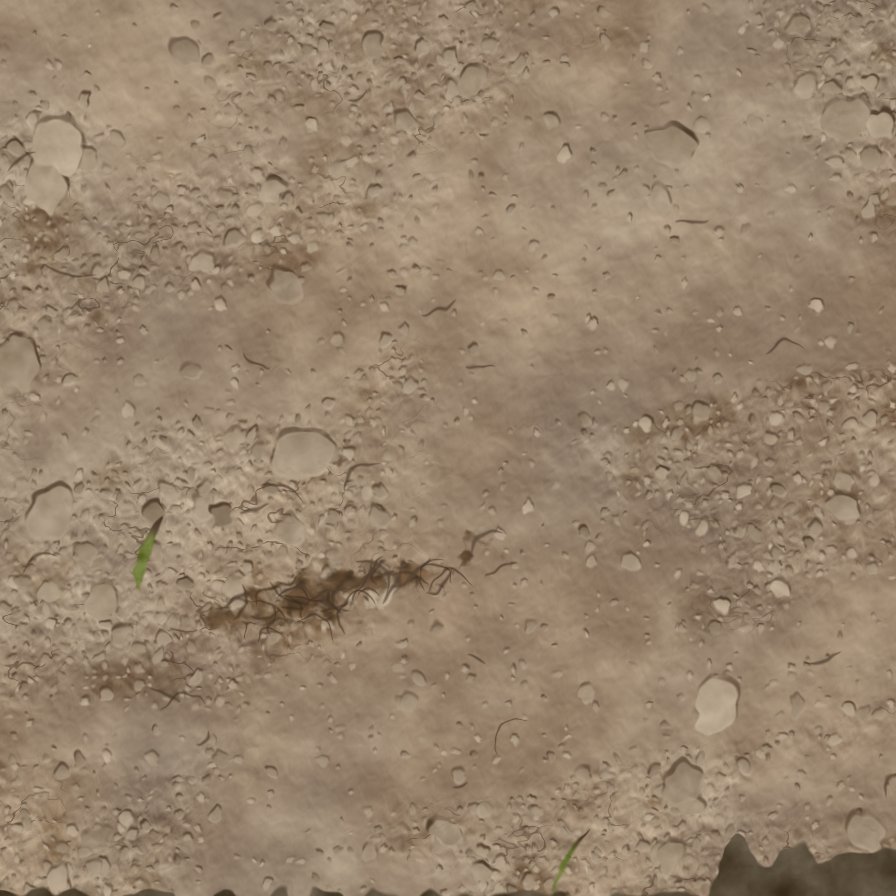
This texture is drawn by a WebGL 2 fragment shader. Its source:

```glsl
#version 300 es
precision highp float;
// Dry sandy ground with bands of gravel, half-buried stones, twigs and leaves.
// Layered noise tints the soil; jittered cells scatter ragged stones lit from
// below, each with a dark crescent on its upper rim; bent strokes form litter.
#define SOIL_DARK vec3(0.540, 0.458, 0.378)
#define SOIL_LIGHT vec3(0.690, 0.612, 0.518)
#define STONE_TONE vec3(0.700, 0.628, 0.538)
#define SHADOW_TONE vec3(0.290, 0.215, 0.150)
#define TWIG_TONE vec3(0.215, 0.150, 0.090)
#define LEAF_TONE vec3(0.315, 0.268, 0.200)
#define BLADE_TONE vec3(0.390, 0.450, 0.170)
#define BAND_TILT 0.24
#define SOFTNESS 0.0020
#define RAGGEDNESS 0.0060
#define GRIT_CONTRAST 0.34
#define LITTER_CENTRE vec2(0.385, 0.342)
uniform vec2 u_resolution;
out vec4 fragColor;

vec2 hash2(vec2 p) {
  vec3 q = fract(p.xyx * vec3(0.1031, 0.1030, 0.0973));
  q += dot(q, q.yzx + 33.33);
  return fract((q.xx + q.yz) * q.zy);
}
float noise(vec2 p) {
  vec2 cell = floor(p), f = fract(p);
  f = f * f * (3.0 - 2.0 * f);
  float low = mix(hash2(cell).x, hash2(cell + vec2(1, 0)).x, f.x);
  return mix(low, mix(hash2(cell + vec2(0, 1)).x, hash2(cell + 1.0).x, f.x), f.y);
}
float fbm(vec2 p) {
  float sum = 0.0, weight = 0.533;
  for (int i = 0; i < 4; i++, weight *= 0.5) {
    sum += weight * noise(p);
    p = mat2(1.6, 1.2, -1.2, 1.6) * p + 7.3;
  }
  return sum;
}
vec2 turn(vec2 p, float angle) {
  float c = cos(angle), s = sin(angle);
  return vec2(c * p.x + s * p.y, c * p.y - s * p.x);
}
float gravelAmount(vec2 p) {
  return smoothstep(0.34, 0.58, fbm(turn(p, BAND_TILT) * vec2(3.5, 8.0) + 4.7));
}
float fill(float d) { return 1.0 - smoothstep(-SOFTNESS, SOFTNESS, d); }

// Signed distance to an uneven pebble outline
float pebble(vec2 d, float radius, float angle, float seed) {
  vec2 q = turn(d, angle) * vec2(0.9, 1.12);
  vec2 dir = q / max(length(q), 1e-5);
  return length(q) - radius * (0.78 + 0.44 * noise(dir * 1.5 + seed * 50.0 + 9.0));
}
// One size of stones: broken shadow crescent first, then the lit face
void scatterStones(inout vec3 col, vec2 p, float cells, float chance, float gravelBias, float seed) {
  vec2 home = floor(p * cells);
  float wear = noise(p * 65.0 + seed), grain = fbm(p * 60.0 + seed) - 0.5;
  for (int k = 0; k < 9; k++) {
    vec2 id = home + vec2(k % 3, k / 3) - 1.0;
    vec2 place = hash2(id + seed), kind = hash2(id + seed + 71.7), look = hash2(id + seed + 139.1);
    vec2 centre = (id + 0.2 + 0.6 * place) / cells, d = p - centre;
    float radius = mix(0.17, 0.37, kind.y * kind.y) / cells, angle = 6.28 * look.y;
    if (kind.x > chance || length(d) > 2.0 * radius + 0.01) continue;
    if (kind.x > chance * mix(1.0, gravelAmount(centre), gravelBias)) continue;
    vec2 shadowShift = vec2(look.x - 0.5, 1.0) * min(0.26 * radius + 0.0012, 0.0055);
    float face = fill(pebble(d, radius, angle, look.x));
    float shade = fill(pebble(d - shadowShift, radius * 1.03, angle, look.x));
    col = mix(col, SHADOW_TONE, shade * (0.3 + 0.65 * look.y) * smoothstep(-0.1, 0.6, wear));
    vec3 tone = STONE_TONE + 0.10 * (place.x - 0.6) + 0.16 * grain;
    col = mix(col, tone - 0.05 * smoothstep(-0.2, 1.0, d.y / radius), face * (0.65 + 0.35 * look.x));
  }
}
// Bent, tapered stroke
float stroke(vec2 d, float angle, float halfLength, float width, float bend) {
  vec2 q = turn(d, angle);
  float along = q.x / halfLength;
  q.y += bend * halfLength * along * along;
  return max(abs(q.y) - width * sqrt(max(1.0 - along * along, 0.0)), abs(q.x) - halfLength);
}
void addLitter(inout vec3 col, vec2 p) {
  // Ragged soil stain and tangled twigs
  vec2 q = turn(p - LITTER_CENTRE, BAND_TILT);
  float stain = 1.0 - length(q / vec2(0.14, 0.034)) + 2.4 * (fbm(p * 42.0) - 0.5);
  vec3 earth = TWIG_TONE + vec3(0.26, 0.21, 0.15) * noise(p * 95.0);
  col = mix(col, earth, 0.85 * smoothstep(0.1, 0.7, stain));
  for (int i = 0; i < 60; i++) {
    vec2 a = hash2(vec2(i, 3)), b = hash2(vec2(i, 19)), c = hash2(vec2(i, 43));
    bool loose = i >= 36;
    vec2 centre = LITTER_CENTRE + turn((a - 0.5) * vec2(0.25, 0.05), -BAND_TILT);
    if (loose) centre = vec2(a.x, 0.12 + 0.78 * a.y);
    float angle = BAND_TILT + (b.x - 0.5) * (loose ? 1.5 : 2.4);
    float d = stroke(p - centre, angle, mix(0.009, 0.027, b.y), mix(0.0008, 0.0024, c.x), c.y * 1.2 - 0.3);
    col = mix(col, TWIG_TONE + 0.12 * c.x, fill(d) * (loose ? 0.7 : 0.75));
  }
  // Green blades with brown tips
  for (int i = 0; i < 2; i++) {
    float thin = float(i);
    vec2 d = p - mix(vec2(0.162, 0.383), vec2(0.632, 0.038), thin);
    vec3 tone = mix(BLADE_TONE, TWIG_TONE, smoothstep(0.010, 0.030, d.y)) + 0.2 * (noise(p * 90.0) - 0.5);
    col = mix(col, tone, 0.85 * fill(stroke(d, 1.25 - 0.15 * thin, 0.042, 0.007 - 0.0045 * thin, 0.12)));
  }
  // Shaded, lobed leaves in the lower right corner
  float height = smoothstep(0.785, 0.825, p.x) * (0.022 + 0.065 * noise(vec2(p.x * 27.0, p.y * 12.0)));
  float leaves = 0.6 * (p.y - height) + 0.014 * (noise(p * 48.0) - 0.5);
  col = mix(col, LEAF_TONE + 0.28 * (fbm(p * 32.0) - 0.5), 0.95 * fill(leaves));
}
void main() {
  vec2 p = gl_FragCoord.xy / min(u_resolution.x, u_resolution.y);
  vec2 ragged = p + RAGGEDNESS * (vec2(noise(p * 80.0), noise(p * 80.0 + 31.0)) - 0.5);
  float gravel = gravelAmount(p);
  // Soil: broad tilted tints, soft mottling and brown stains
  float tint = 0.62 * fbm(turn(p, BAND_TILT) * vec2(2.5, 5.0) + 21.0) + 0.38 * fbm(p * 24.0 + 3.0);
  vec3 col = mix(SOIL_DARK, SOIL_LIGHT, smoothstep(0.27, 0.71, tint));
  col += vec3(0.03, 0.0, -0.03) * (fbm(p * 6.0 + 40.0) - 0.5);
  col -= vec3(0.10, 0.11, 0.12) * gravel * smoothstep(0.58, 0.76, fbm(p * 17.0 + 60.0));
  // Embossed grit and broken hairline cracks
  float relief = fbm(ragged * 72.0) - fbm((ragged + vec2(0.0014, 0.0050)) * 72.0);
  col += relief * GRIT_CONTRAST * mix(0.35, 1.0, gravel) * vec3(1.0, 1.02, 0.92);
  float crack = 1.0 - smoothstep(0.004, 0.024, abs(fbm(ragged * vec2(20.0, 32.0) + 13.0) - 0.5));
  col = mix(col, SHADOW_TONE, 0.5 * crack * gravel * smoothstep(0.5, 0.75, noise(p * 19.0 + 5.0)));
  // Stones from grit to cobbles: cells, chance, gravel bias, seed
  scatterStones(col, ragged, 88.0, 0.55, 0.80, 11.0);
  scatterStones(col, ragged, 48.0, 0.45, 0.85, 37.0);
  scatterStones(col, ragged, 25.0, 0.30, 0.80, 59.0);
  scatterStones(col, ragged, 11.0, 0.22, 0.45, 83.0);
  addLitter(col, ragged);
  fragColor = vec4(clamp(col, 0.0, 1.0), 1.0);
}
```
